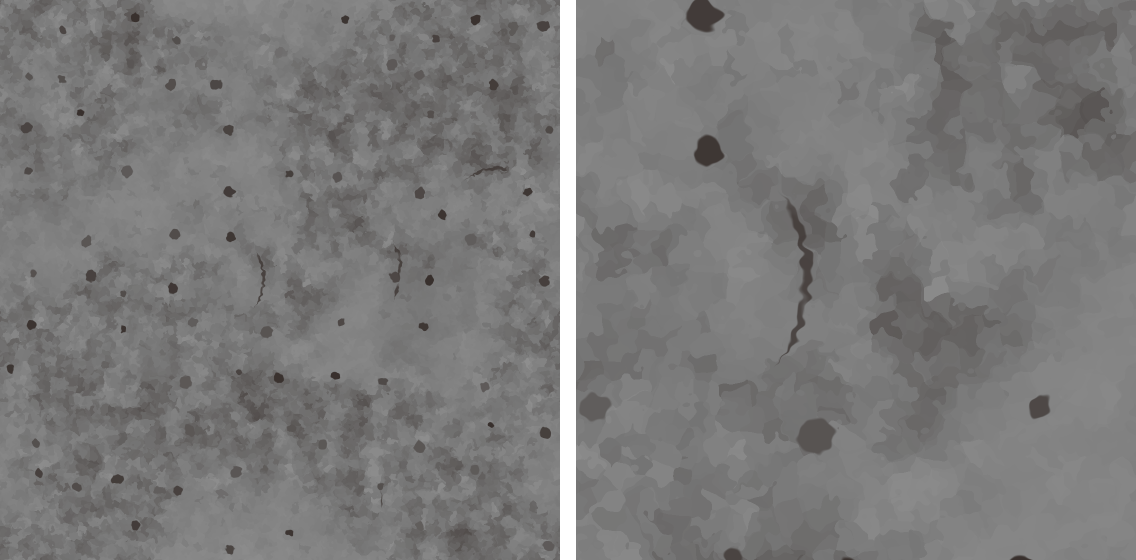
Left: the whole. Right: its middle third, enlarged.
Reproduce this texture procedurally as a WebGL 2 fragment shader.

```glsl
#version 300 es
precision highp float;
// Weathered concrete: ragged flat grains in two sizes take their grey from
// broad wrapped noise, with rougher dark zones, round pits and short cracks.
// Every lattice has a whole number of cells, so the surface tiles.
uniform vec2 u_resolution;
out vec4 fragColor;

// Three random values for a lattice cell, wrapped after n cells.
vec3 hash(vec2 cell, float n, uint seed) {
  uvec3 v = uvec3(uvec2(mod(cell + 0.5, n)), uint(n) + seed * 977u);
  v = v * 1664525u + 1013904223u;
  v.x += v.y * v.z; v.y += v.z * v.x; v.z += v.x * v.y;
  v ^= v >> 16u;
  v.x += v.y * v.z; v.y += v.z * v.x; v.z += v.x * v.y;
  return vec3(v >> 8u) * exp2(-24.0);
}

// Smooth pair of noise values with n cells across the canvas.
vec2 noise(vec2 p, float n) {
  p *= n;
  vec2 i = floor(p), f = fract(p);
  f = f * f * (3.0 - 2.0 * f);
  vec2 low = mix(hash(i, n, 0u).xy, hash(i + vec2(1, 0), n, 0u).xy, f.x);
  vec2 high = mix(hash(i + vec2(0, 1), n, 0u).xy, hash(i + 1.0, n, 0u).xy, f.x);
  return mix(low, high, f.y);
}

// Centre (xy) and random value (z) of the nearest grain.
vec3 grain(vec2 p, float n) {
  vec2 base = floor(p * n);
  vec3 nearest = vec3(0.0);
  float best = 9.0;
  for (int y = -1; y <= 1; y++)
    for (int x = -1; x <= 1; x++) {
      vec2 cell = base + vec2(x, y);
      vec3 h = hash(cell, n, 1u);
      vec2 centre = cell + h.xy;
      float d = distance(p * n, centre);
      if (d < best) {
        best = d;
        nearest = vec3(centre / n, h.z);
      }
    }
  return nearest;
}

// Grey level of one grain.
float grainTone(vec3 g) {
  vec2 coarse = noise(g.xy, 5.0), middle = noise(g.xy, 11.0);
  float broad = 0.45 * coarse.x + 0.3 * middle.x + 0.25 * noise(g.xy, 21.0).x;
  float rough = 0.25 + 0.75 * (1.0 - smoothstep(0.38, 0.66, broad));
  float mottle = noise(g.xy, 42.0).x - 0.5;
  float tone = 0.497 + 0.11 * (broad - 0.5) - 0.018 * rough;
  tone += rough * (0.14 * mottle + 0.1 * (g.z - 0.5));
  tone -= 0.035 * smoothstep(0.74, 0.86, middle.y);
  return tone - 0.11 * sqrt(rough) * step(0.968, g.z);
}

// Pit coverage (x) and pit grey (y); each pit stays inside its cell.
vec2 pit(vec2 p) {
  vec2 cell = floor(p * 11.0);
  vec3 h = hash(cell, 11.0, 2u), k = hash(cell, 11.0, 3u);
  vec2 d = fract(p * 11.0) - mix(vec2(0.2), vec2(0.8), h.xy);
  float a = 6.2832 * k.x;
  d = mat2(cos(a), sin(a), -sin(a), cos(a)) * d;
  d.x *= 1.0 + 0.4 * k.y;
  float radius = mix(0.07, 0.13, k.z);
  float cover = (1.0 - smoothstep(-0.01, 0.01, length(d) - radius)) * step(h.z, 0.6);
  return vec2(cover, mix(0.22, 0.38, h.z / 0.6));
}

// Short bent cracks, broken along their length.
float crack(vec2 p) {
  vec2 cell = floor(p * 5.0);
  vec3 h = hash(cell, 5.0, 4u), k = hash(cell, 5.0, 5u);
  vec2 d = fract(p * 5.0) - mix(vec2(0.35), vec2(0.65), h.xy);
  d = k.x < 0.5 ? d : d.yx;
  d.x += (k.y - 0.5) * 3.0 * d.y * d.y;
  float reach = mix(0.1, 0.3, k.z);
  float width = 0.013 * (1.0 - smoothstep(0.5, 1.0, abs(d.y) / reach));
  float line = 1.0 - smoothstep(width - 0.004, width + 0.004, abs(d.x));
  float gaps = smoothstep(0.35, 0.55, noise(p, 48.0).y);
  return line * gaps * step(abs(d.y), reach) * step(h.z, 0.4);
}

vec3 concrete(vec2 p) {
  // Ragged outlines come from two sizes of warp.
  vec2 fray = noise(p, 190.0) - 0.5;
  vec2 q = p + 0.008 * fray + 0.009 * (noise(p, 72.0) - 0.5);
  float tone = mix(grainTone(grain(q, 50.0)), grainTone(grain(q, 92.0)), 0.7);

  vec2 hole = pit(p + 0.004 * fray);
  tone = mix(tone, hole.y, hole.x);
  tone = mix(tone, 0.24, 0.8 * crack(p + 0.006 * fray));

  // Darker greys turn slightly warm.
  return vec3(tone) - vec3(0.0, 0.13, 0.18) * max(0.47 - tone, 0.0);
}

void main() {
  // Four samples per pixel smooth the grain edges.
  vec3 sum = vec3(0.0);
  for (int i = 0; i < 4; i++) {
    vec2 offset = vec2(i % 2, i / 2) * 0.5 - 0.25;
    sum += concrete((gl_FragCoord.xy + offset) / u_resolution);
  }
  fragColor = vec4(sum / 4.0, 1.0);
}
```
